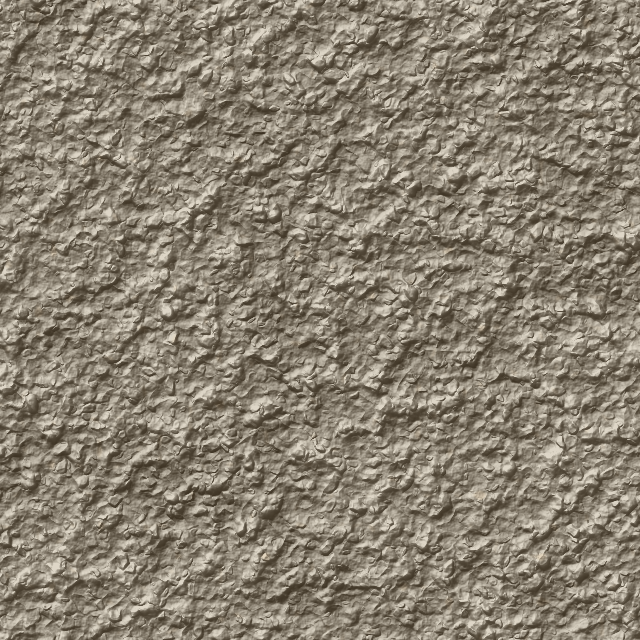
A three.js fragment shader for this texture:

```glsl
// Roughcast plaster: chipped stones in two sizes set in a crusty, gritty ground.
// A height field is built from gradient noise and scattered stones, then lit
// from the upper left with soft cast shadows and toned by a warm grey ramp.

varying vec2 vUv;

vec2 hash2(vec2 p) {
  vec3 q = fract(p.xyx * vec3(0.1031, 0.1030, 0.0973));
  q += dot(q, q.yzx + 33.33);
  return fract((q.xx + q.yz) * q.zy);
}

float cornerSlope(vec2 cell, vec2 offset) {
  float angle = 6.2832 * hash2(cell).x;
  return dot(vec2(cos(angle), sin(angle)), offset);
}

float gradientNoise(vec2 p) {
  vec2 cell = floor(p), f = fract(p);
  vec2 u = f * f * f * (f * (f * 6.0 - 15.0) + 10.0);
  vec2 e = vec2(0.0, 1.0);
  return mix(
    mix(cornerSlope(cell, f), cornerSlope(cell + e.yx, f - e.yx), u.x),
    mix(cornerSlope(cell + e.xy, f - e.xy), cornerSlope(cell + 1.0, f - 1.0), u.x),
    u.y);
}

// Tallest tilted, chipped stone over p, with one stone per jittered cell
float stones(vec2 p, float count, float seed) {
  vec2 grid = p * count;
  float top = 0.0;
  for (int j = -1; j <= 1; j++) {
    for (int i = -1; i <= 1; i++) {
      vec2 id = floor(grid) + vec2(float(i), float(j));
      vec2 place = hash2(id + seed);
      vec2 kind = hash2(id + seed + 57.0);
      vec2 form = hash2(id + seed + 131.0);
      vec2 d = grid - id - place;

      float angle = 0.3 + 3.0 * (kind.x - 0.5);
      float c = cos(angle), s = sin(angle);
      d = vec2(c * d.x + s * d.y, c * d.y - s * d.x);
      d.y *= 1.1 + 0.7 * kind.y;

      // Outline runs from rounded pebble to angular chip
      float chip = max(abs(d.x) + 0.45 * abs(d.y), abs(d.y) + 0.2 * d.x);
      float edge = mix(length(d), chip, form.x) / mix(0.25, 0.65, form.y);
      float lift = 0.2 + 0.8 * kind.y * form.y + 0.9 * dot(d, place - 0.5);
      top = max(top, lift * (1.0 - smoothstep(0.42, 1.0, edge)));
    }
  }
  return top;
}

float surfaceHeight(vec2 p) {
  // Ragged stone edges
  float ragged = gradientNoise(p * 80.0 + 11.0);
  vec2 q = p + 0.005 * vec2(ragged, gradientNoise(p * 74.0 + 83.0));

  // Ground: broad lumps, broken crust, creased flakes and grit
  float lumps = gradientNoise(p * 12.0 + 5.0);
  float clods = gradientNoise(q * 26.0 + 61.0);
  float crust = smoothstep(0.0, 0.32, clods);
  float h = 0.007 * lumps + 0.003 * clods + 0.0045 * crust;
  h -= 0.0065 * abs(gradientNoise(q * 41.0 + 29.0));
  h += 0.0018 * ragged;
  h += (0.0008 + 0.0006 * crust) * gradientNoise(p * 140.0 + 47.0);
  h += 0.0004 * gradientNoise(p * 270.0 + 71.0);

  // Stones gather on the high ground and thin out in the hollows
  float cover = clamp(0.8 + 0.7 * lumps + 0.8 * clods, 0.2, 1.4);
  return h + cover * max(0.0088 * stones(q, 34.0, 7.0),
                         0.0046 * stones(q, 60.0, 211.0));
}

void main() {
  vec2 p = vUv;
  float h = surfaceHeight(p);

  // Diffuse light
  float e = 0.0011;
  vec2 slope = vec2(surfaceHeight(p + vec2(e, 0.0)) - h,
                    surfaceHeight(p + vec2(0.0, e)) - h) / e;
  vec3 light = normalize(vec3(-0.38, 0.65, 0.66));
  float diffuse = max(dot(normalize(vec3(-slope, 1.0)), light), 0.0);

  // Soft shadows, marched towards the light
  float shadow = 0.0;
  for (int i = 1; i <= 5; i++) {
    float reach = 0.0023 * float(i);
    float blocker = surfaceHeight(p + normalize(light.xy) * reach);
    shadow = max(shadow, (blocker - h - 0.4 * reach) / 0.0024);
  }
  shadow = clamp(shadow, 0.0, 1.0);

  // Small pits in the low ground
  float pit = smoothstep(0.48, 0.58, gradientNoise(p * 105.0 + 19.0));
  pit *= 1.0 - smoothstep(0.0, 0.003, h);

  // High ground is more open to the sky than the hollows
  float tone = 0.09 + 1.05 * pow(diffuse, 1.65);
  tone += clamp(17.0 * (h - 0.0025), -0.13, 0.18);
  tone += 0.12 * gradientNoise(p * 6.0 + 23.0);
  tone *= (1.0 - 0.42 * shadow) * (1.0 - 0.55 * pit);
  tone += 0.04 * gradientNoise(p * 180.0 + 97.0);

  vec3 shade = vec3(0.26, 0.22, 0.16);
  vec3 plaster = vec3(0.79, 0.76, 0.70);
  vec3 color = mix(shade, plaster, clamp(tone, -0.2, 1.15));

  // Faint ochre stains
  float stain = smoothstep(0.35, 0.6, gradientNoise(p * 42.0 + 151.0));
  color *= mix(vec3(1.0), vec3(1.02, 0.99, 0.95), stain);
  gl_FragColor = vec4(color, 1.0);
}
```
